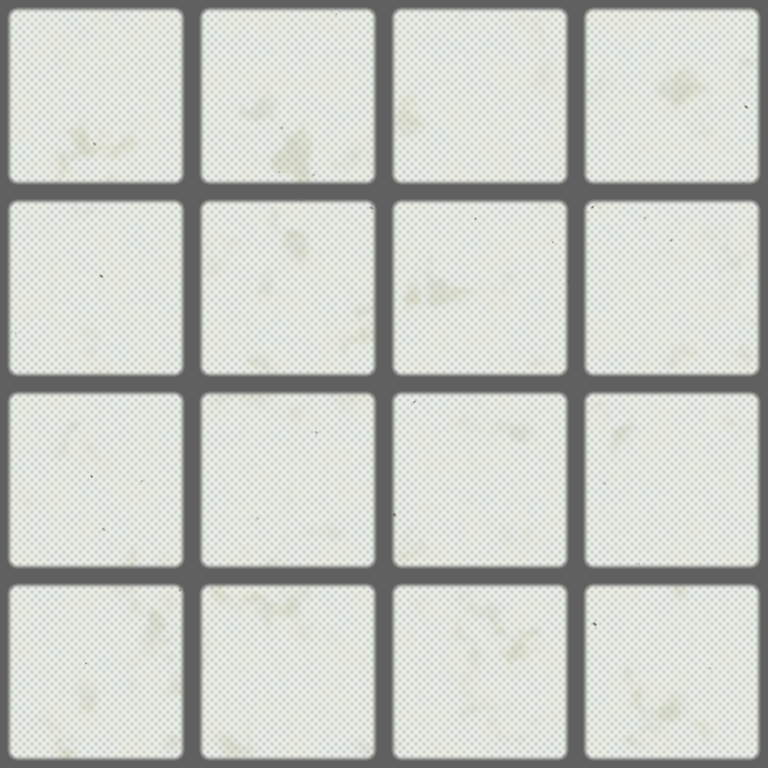
This pattern is drawn by a Shadertoy shader. Its source:

```glsl
// Pale glazed tiles in a 4 by 4 grid with soft, dark grout lines.
// Rounded-box distances shape the tiles, a cosine product prints staggered dots,
// and wrapping gradient noise adds faint stains; hashed cells scatter specks.

#define TILES 4.0            // tiles across and down
#define DOTS 96.0            // dot periods across the canvas
#define TILE_HALF 0.451      // half tile size, in grid cells
#define CORNER 0.045         // corner radius, in grid cells
#define EDGE_SOFT 0.018      // half width of the blurred edge
#define SPECK_CELLS 20.0     // scatter grid for specks
#define SPECK_CHANCE 0.08
#define STAIN 0.75           // stain strength
#define GLAZE vec3(0.912, 0.930, 0.902)
#define DOT_COOL vec3(0.800, 0.828, 0.815)
#define DOT_WARM vec3(0.835, 0.830, 0.780)
#define GROUT vec3(0.375)

const float TAU = 6.28318;

vec3 hash3(vec2 p) {
    vec3 q = fract(vec3(p.xyx) * vec3(0.1031, 0.1030, 0.0973));
    q += dot(q, q.yxz + 33.33);
    return fract((q.xxy + q.yzz) * q.zyx);
}

// Gradient at a lattice point, wrapped to the period
float corner(vec2 cell, vec2 offset, vec2 f, float period, float seed) {
    float angle = TAU * hash3(mod(cell + offset, period) + seed).x;
    return dot(vec2(cos(angle), sin(angle)), f - offset);
}

float gradientNoise(vec2 uv, float period, float seed) {
    vec2 p = uv * period, cell = floor(p), f = fract(p);
    vec2 w = f * f * f * (f * (f * 6.0 - 15.0) + 10.0);
    float bottom = mix(corner(cell, vec2(0, 0), f, period, seed),
                       corner(cell, vec2(1, 0), f, period, seed), w.x);
    float top = mix(corner(cell, vec2(0, 1), f, period, seed),
                    corner(cell, vec2(1, 1), f, period, seed), w.x);
    return mix(bottom, top, w.y);
}

float fbm(vec2 uv, float period, float seed) {
    float sum = 0.0, gain = 1.0;
    for (int i = 0; i < 4; i++) {
        sum += gain * gradientNoise(uv, period, seed);
        period *= 2.0;
        gain *= 0.5;
        seed += 17.0;
    }
    return sum;
}

float roundedBox(vec2 p, float halfSize, float radius) {
    vec2 q = abs(p) - halfSize + radius;
    return length(max(q, 0.0)) + min(max(q.x, q.y), 0.0) - radius;
}

// Small dark flecks, at most one in each scatter cell
float specks(vec2 uv, float pixel) {
    vec2 p = uv * SPECK_CELLS, cell = mod(floor(p), SPECK_CELLS);
    vec3 place = hash3(cell + 61.0), kind = hash3(cell + 143.0);
    vec2 d = (fract(p) - mix(vec2(0.15), vec2(0.85), place.xy)) / SPECK_CELLS;
    d.x += (kind.y - 0.5) * d.y;
    float radius = mix(0.0010, 0.0022, kind.z);
    float shape = 1.0 - smoothstep(radius - pixel, radius + pixel, length(d));
    return shape * step(place.z, SPECK_CHANCE) * mix(0.25, 0.8, kind.x);
}

void mainImage(out vec4 fragColor, in vec2 fragCoord) {
    vec2 uv = fragCoord / iResolution.xy;
    float pixel = 1.0 / min(iResolution.x, iResolution.y);

    // Staggered dots, fading out when too fine to resolve
    vec2 wave = cos(TAU * DOTS * uv);
    float dots = smoothstep(-0.15, 0.65, wave.x * wave.y);
    dots = mix(dots, 0.35, smoothstep(0.25, 0.5, DOTS * pixel));
    float warmth = smoothstep(-0.25, 0.4, fbm(uv, 24.0, 5.0));
    vec3 color = mix(GLAZE, mix(DOT_COOL, DOT_WARM, warmth), dots);

    // Patchy stains and specks
    float patches = smoothstep(0.05, 0.5, fbm(uv, 7.0, 31.0));
    float blotch = smoothstep(-0.1, 0.5, fbm(uv, 22.0, 83.0));
    color *= mix(vec3(1.0), vec3(0.93, 0.92, 0.87), STAIN * patches * blotch);
    color *= 1.0 + 0.012 * gradientNoise(uv, 128.0, 11.0);
    color = mix(color, vec3(0.36, 0.35, 0.28), specks(uv, pixel));

    // Tile outline over grout
    float d = roundedBox(fract(uv * TILES) - 0.5, TILE_HALF, CORNER);
    float soft = max(EDGE_SOFT, pixel * TILES);
    color = mix(color, GROUT, smoothstep(-soft, soft, d));

    fragColor = vec4(color, 1.0);
}
```
